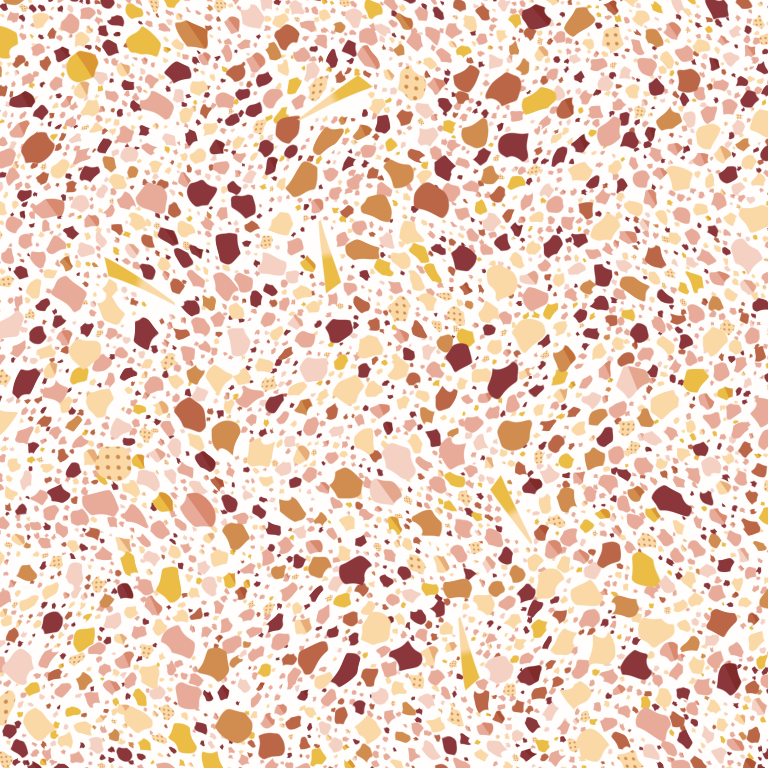
This pattern is drawn by a three.js fragment shader. Its source:

```glsl
varying vec2 vUv;

const float TAU = 6.2831853;
const float EDGE = 0.0012;
const vec3 GROUND = vec3(1.0, 0.995, 0.99);
const vec3 PINK = vec3(0.91, 0.67, 0.60);
const vec3 BLUSH = vec3(0.96, 0.82, 0.77);
const vec3 YELLOW = vec3(0.92, 0.74, 0.27);
const vec3 CREAM = vec3(0.98, 0.85, 0.65);
const vec3 TERRACOTTA = vec3(0.73, 0.40, 0.28);
const vec3 MAROON = vec3(0.54, 0.21, 0.23);
const vec3 OCHRE = vec3(0.82, 0.55, 0.31);

// Radii are in cells; tones is the range of the palette in use
struct Layer { float count; float angle; float fill; vec2 radii; vec2 tones; float seed; };
struct Chip { vec2 centre; float radius; vec2 id; };

const Layer BIG = Layer(18.0, 0.45, 0.5, vec2(0.28, 0.46), vec2(0.25, 1.06), 3.7);
const Layer MEDIUM = Layer(36.0, 1.1, 0.97, vec2(0.30, 0.5), vec2(0.0, 0.97), 41.3);
const Layer SMALL = Layer(80.0, 0.2, 0.95, vec2(0.2, 0.48), vec2(0.0, 0.93), 87.9);

vec4 hash4(vec2 p, float seed) {
  vec4 q = fract((p.xyxy + seed) * vec4(0.1031, 0.1030, 0.0973, 0.1099));
  q += dot(q, q.wzxy + 33.33);
  return fract((q.xxyz + q.yzzw) * q.zywx);
}

vec2 rotate(vec2 p, float a) {
  float c = cos(a), s = sin(a);
  return vec2(c * p.x - s * p.y, s * p.x + c * p.y);
}

float smoothMax(float a, float b, float k) {
  float h = max(k - abs(a - b), 0.0) / k;
  return max(a, b) + h * h * k * 0.25;
}

vec2 cellOf(Layer l, vec2 p) {
  return floor(rotate(p, l.angle) * l.count);
}

// Each chip stays inside its own cell; an empty cell has radius 0
Chip chipAt(Layer l, vec2 cell) {
  vec4 h = hash4(cell, l.seed);
  float r = mix(l.radii.x, l.radii.y, h.x);
  vec2 pos = cell + 0.5 + (h.yz - 0.5) * (1.0 - 2.0 * r);
  return Chip(rotate(pos, -l.angle) / l.count, r * step(h.w, l.fill) / l.count, cell);
}

// Rare long tapered shards: x = distance, y = place along the shard
vec2 shard(vec2 p) {
  vec2 cell = floor(p * 4.0);
  vec4 h = hash4(cell, 19.3);
  vec2 q = rotate(p * 4.0 - cell - 0.5 - (h.xy - 0.5) * 0.5, h.z * TAU);
  float along = clamp(q.x / 0.36 + 0.5, 0.0, 1.0);
  float d = max(abs(q.y) - mix(0.006, 0.045, along), abs(q.x + q.y * 0.5) - 0.18);
  return vec2(h.w < 0.4 ? d / 4.0 : 1.0, along);
}

float discGap(Chip c, vec2 p) {
  return c.radius > 0.0 ? length(p - c.centre) - 0.8 * c.radius : 1.0;
}

// Room tests keep smaller chips out of larger ones
bool clearOfBig(Chip c) {
  float gap = shard(c.centre).x;
  vec2 home = cellOf(BIG, c.centre);
  for (int y = -1; y <= 1; y++)
    for (int x = -1; x <= 1; x++)
      gap = min(gap, discGap(chipAt(BIG, home + vec2(x, y)), c.centre));
  return gap > 0.72 * c.radius;
}

bool clearOfMedium(Chip c) {
  vec2 home = cellOf(MEDIUM, c.centre);
  for (int y = -1; y <= 1; y++)
    for (int x = -1; x <= 1; x++) {
      Chip m = chipAt(MEDIUM, home + vec2(x, y));
      if (discGap(m, c.centre) < 0.72 * c.radius && clearOfBig(m)) return false;
    }
  return true;
}

// Broken stone: a wobbly rounded polygon, sometimes with a bite taken out
float stone(vec2 p, float r, vec2 id, float seed, vec4 h) {
  vec2 q = rotate(p, h.x * TAU);
  q.x *= 1.0 + 0.5 * h.y;
  q += 0.1 * r * sin(q.yx / r * 3.0 + h.zw * TAU);
  float d = length(p) - r;
  for (int i = 0; i < 5; i++) {
    vec4 k = hash4(id, seed + 7.1 * float(i + 1));
    float a = (float(i) + 0.7 * (k.x - 0.5)) * TAU / 5.0;
    d = smoothMax(d, dot(q, vec2(cos(a), sin(a))) - r * mix(0.62, 1.08, k.y), 0.12 * r);
  }
  float bite = 0.6 * r - length(q - vec2(0.0, 1.12 * r));
  return h.w > 0.55 ? smoothMax(d, bite, 0.12 * r) : d;
}

vec3 palette(float t) {
  if (t < 0.33) return PINK;
  if (t < 0.43) return BLUSH;
  if (t < 0.48) return YELLOW;
  if (t < 0.68) return CREAM;
  if (t < 0.77) return TERRACOTTA;
  return t < 0.92 ? MAROON : OCHRE;
}

vec3 paintChip(vec3 base, vec2 p, Layer l, Chip c) {
  if (c.radius <= 0.0) return base;
  vec2 q = p - c.centre;
  vec4 h = hash4(c.id, l.seed + 53.9);
  float t = mix(l.tones.x, l.tones.y, hash4(c.id, l.seed + 61.7).x);
  vec3 tone = palette(t);
  // Two-tone stones and speckled cream ones
  float split = q.x + q.y * 0.6 - 0.15 * c.radius;
  if (h.z > 0.9) tone = mix(tone, tone * vec3(0.93, 0.8, 0.72), smoothstep(-EDGE, EDGE, split));
  float pitch = 0.55 * c.radius;
  float dots = (length(fract(q / pitch) - 0.5) - 0.2) * pitch;
  if (h.z < 0.2 && t > 0.48 && t < 0.68) tone = mix(OCHRE, tone, smoothstep(-EDGE, EDGE, dots));
  return mix(tone, base, smoothstep(-EDGE, EDGE, stone(q, c.radius, c.id, l.seed, h)));
}

void main() {
  vec2 p = vUv + 0.01 * sin(vUv.yx * 19.0 + vec2(0.0, 2.0));
  Chip small = chipAt(SMALL, cellOf(SMALL, p));
  Chip medium = chipAt(MEDIUM, cellOf(MEDIUM, p));
  Chip big = chipAt(BIG, cellOf(BIG, p));
  vec3 color = GROUND;
  if (clearOfBig(small) && clearOfMedium(small)) color = paintChip(color, p, SMALL, small);
  if (clearOfBig(medium)) color = paintChip(color, p, MEDIUM, medium);
  if (shard(big.centre).x > 0.7 * big.radius) color = paintChip(color, p, BIG, big);
  vec2 s = shard(p);
  vec3 shardTone = mix(CREAM, YELLOW, smoothstep(0.45, 0.6, s.y));
  gl_FragColor = vec4(mix(shardTone, color, smoothstep(-EDGE, EDGE, s.x)), 1.0);
}
```
